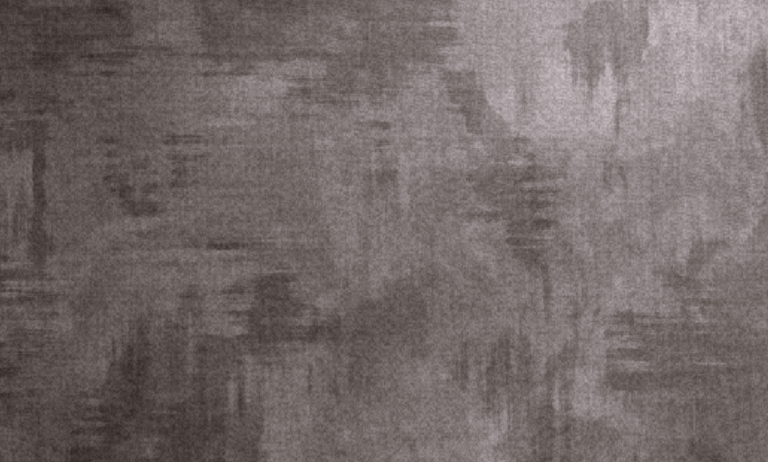
This texture is drawn by a Shadertoy shader. Its source:

```glsl
// Worn brown-grey plaster wall with ragged trowel patches, lit from the upper right.

float hash(vec2 p) {
    return fract(sin(dot(p, vec2(127.1, 311.7))) * 43758.5453);
}

float noise(vec2 p) {
    vec2 cell = floor(p), f = fract(p);
    f = f * f * (3.0 - 2.0 * f);
    return mix(mix(hash(cell), hash(cell + vec2(1, 0)), f.x),
               mix(hash(cell + vec2(0, 1)), hash(cell + vec2(1, 1)), f.x), f.y);
}

float fbm(vec2 p) {
    float sum = 0.0, amplitude = 0.5;
    for (int i = 0; i < 6; i++) {
        sum += amplitude * noise(p);
        p = mat2(1.6, 1.2, -1.2, 1.6) * p + 7.3;
        amplitude *= 0.5;
    }
    return sum;
}

// Brush marks: horizontal scrapes in some areas, vertical drags in others
float brushMarks(vec2 p) {
    float across = fbm(p * vec2(6.0, 75.0));
    float down = fbm(p * vec2(48.0, 5.0) + 31.0);
    return mix(across, down, smoothstep(0.35, 0.65, noise(p * 3.5 + 11.0))) - 0.5;
}

// Coat of plaster whose outline is broken up by the brush marks
float coat(vec2 p, float level, float softness, float marks) {
    vec2 warp = vec2(fbm(p * 1.7 + 3.0), fbm(p * 1.7 + 19.0)) - 0.5;
    float height = fbm(p + warp * 1.1) + marks * 0.28;
    return smoothstep(level - softness, level + softness, height);
}

void mainImage(out vec4 fragColor, in vec2 fragCoord) {
    vec2 p = fragCoord / iResolution.y;
    float marks = brushMarks(p);

    // Light falling off from the upper right corner
    vec2 toLamp = (p - vec2(1.45, 1.02)) * vec2(1.25, 1.9);
    float tone = 0.285 + 0.1 * smoothstep(0.0, 1.2, p.x);
    tone += 0.2 * exp(-dot(toLamp, toLamp));
    tone += 0.16 * (fbm(p * 2.2 + 40.0) - 0.5);

    // Overlapping coats, pale and dark
    float pale = coat(p * vec2(4.6, 3.2) + 5.0, 0.53, 0.045, marks);
    float thin = coat(p * vec2(5.5, 6.5) + 61.0, 0.57, 0.07, marks);
    float bare = coat(p * vec2(4.0, 3.6) + 87.0, 0.55, 0.06, marks);
    float relief = 0.085 * (pale - 0.4) + 0.05 * (thin - 0.25) - 0.065 * (bare - 0.35);
    relief += 0.09 * marks;
    tone += relief * (0.55 + 1.1 * tone);

    // Fine sandy grain, stronger where the light is stronger
    float grain = noise(p * 165.0) + noise(p * vec2(310.0, 260.0) + 9.0) - 1.0;
    float weave = noise(p * vec2(190.0, 36.0)) + noise(p * vec2(36.0, 190.0)) - 1.0;
    tone += (0.085 * grain + 0.03 * weave) * (0.55 + tone);

    vec3 brownTint = vec3(0.027, -0.011, -0.019 + 0.02 * smoothstep(0.4, 0.65, tone));
    fragColor = vec4(clamp(tone + brownTint, 0.0, 1.0), 1.0);
}
```
